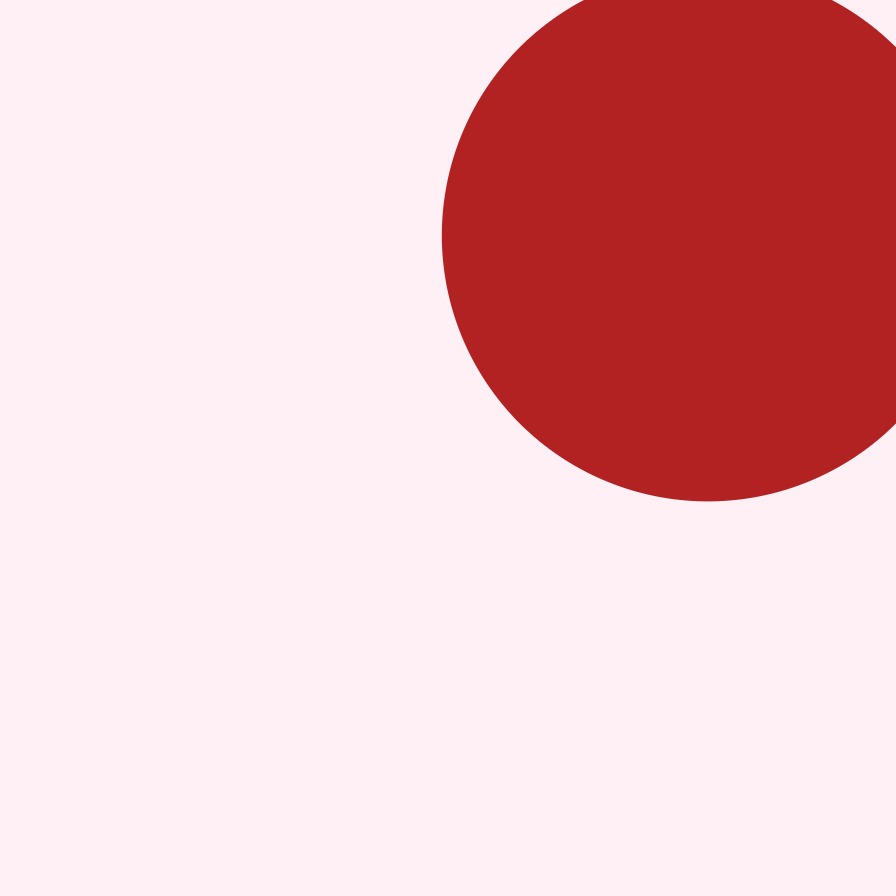
Reproduce this background procedurally as a WebGL 1 fragment shader.

```glsl
precision highp float;
// A large flat red disc cropped by the upper right corner of a pale pink field.

uniform vec2 u_resolution;

const vec3 BLUSH = vec3(255.0, 240.0, 245.0) / 255.0;
const vec3 BRICK_RED = vec3(178.0, 34.0, 34.0) / 255.0;

const vec2 DISC_CENTER = vec2(0.79, 0.7373);
const float DISC_RADIUS = 0.2969;

// Signed distance to a circle, negative inside
float circleDistance(vec2 point, vec2 center, float radius) {
  return length(point - center) - radius;
}

// Coverage of a shape, with an edge one pixel wide
float coverage(float signedDistance, float pixelSize) {
  return clamp(0.5 - signedDistance / pixelSize, 0.0, 1.0);
}

void main() {
  float pixelSize = 1.0 / min(u_resolution.x, u_resolution.y);
  vec2 point = gl_FragCoord.xy * pixelSize;

  float disc = circleDistance(point, DISC_CENTER, DISC_RADIUS);
  vec3 color = mix(BLUSH, BRICK_RED, coverage(disc, pixelSize));

  gl_FragColor = vec4(color, 1.0);
}
```
